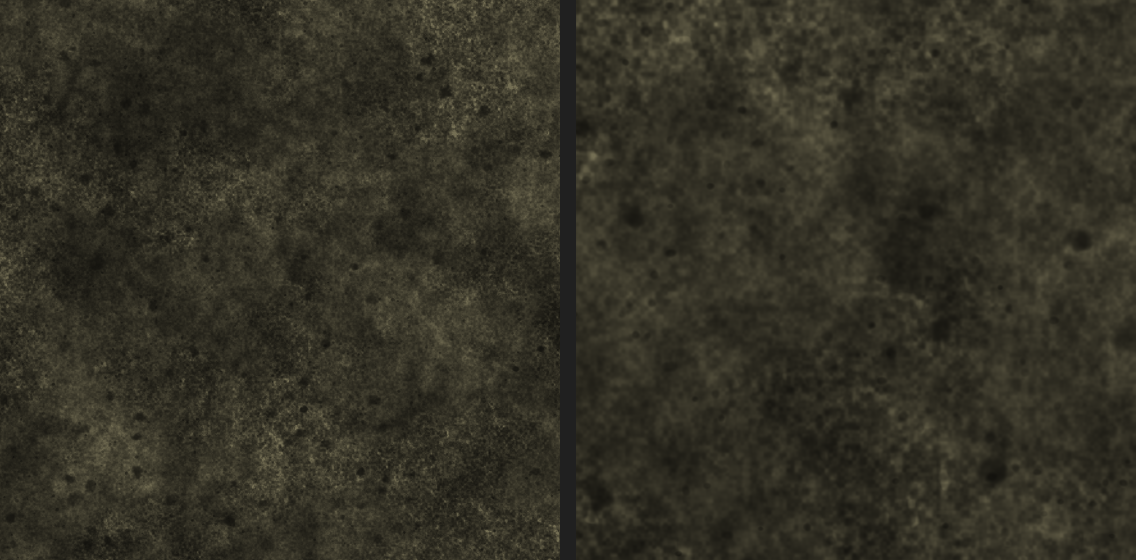
Left: the whole. Right: its middle third, enlarged.
This texture is drawn by a WebGL 1 fragment shader. Its source:

```glsl
precision highp float;
// Dark olive weathered stone with soft stains, fine grain, pale flecks and small pits.

uniform vec2 u_resolution;

#define STONE_COLOR vec3(0.205, 0.195, 0.148)
#define CLOUD_SCALE 5.0
#define CLOUD_DEPTH 0.23
#define MOTTLE_SCALE 38.0
#define MOTTLE_DEPTH 0.19
#define GRAIN_SCALE 230.0
#define GRAIN_DEPTH 0.27
#define FLECK_GAIN 0.42
#define SEAM_DEPTH 0.24
#define PIT_CELLS 21.0
#define PIT_DEPTH 0.72
#define PORE_CELLS 72.0

float hash(vec2 p) {
    vec3 q = fract(vec3(p.xyx) * 0.1031);
    q += dot(q, q.yzx + 33.33);
    return fract((q.x + q.y) * q.z);
}

// Smooth value noise from -1 to 1.
float noise(vec2 p) {
    vec2 cell = floor(p);
    vec2 f = fract(p);
    f = f * f * f * (f * (f * 6.0 - 15.0) + 10.0);
    float low = mix(hash(cell), hash(cell + vec2(1.0, 0.0)), f.x);
    float high = mix(hash(cell + vec2(0.0, 1.0)), hash(cell + 1.0), f.x);
    return mix(low, high, f.y) * 2.0 - 1.0;
}

// Four rotated octaves, each weaker by the given gain.
float fbm(vec2 p, float gain) {
    float sum = 0.0;
    float amplitude = 1.0;
    for (int i = 0; i < 4; i++) {
        sum += amplitude * noise(p);
        p = mat2(1.6, 1.2, -1.2, 1.6) * p + 17.3;
        amplitude *= gain;
    }
    return sum;
}

// Soft, ragged holes scattered over a jittered grid; density varies in patches.
float pits(vec2 uv, float cells, float share, float seed) {
    vec2 p = uv * cells;
    vec2 home = floor(p);
    float ragged = 0.30 * noise(uv * 130.0 + seed) + 0.18 * noise(uv * 260.0 + seed);
    float cover = 0.0;
    for (int y = -1; y <= 1; y++) {
        for (int x = -1; x <= 1; x++) {
            vec2 cell = home + vec2(float(x), float(y));
            vec2 key = cell + seed;
            vec2 center = cell + vec2(hash(key + 11.0), hash(key + 47.0));
            float patchy = share * (1.0 + 0.9 * noise(cell * 0.27 + seed));
            float present = step(hash(key + 83.0), patchy);
            float radius = mix(0.12, 0.25, hash(key + 129.0));
            vec2 offset = p - center;
            offset.y *= mix(0.8, 1.35, hash(key + 171.0));
            float edge = length(offset) / radius + ragged;
            float hole = 1.0 - smoothstep(0.35, 1.35, edge);
            cover = max(cover, present * hole * mix(0.45, 1.0, hash(key + 211.0)));
        }
    }
    return cover;
}

void main() {
    vec2 uv = gl_FragCoord.xy / min(u_resolution.x, u_resolution.y);
    vec2 warp = vec2(fbm(uv * 9.0 + 3.1, 0.6), fbm(uv * 9.0 + 41.7, 0.6));
    vec2 bent = uv + 0.018 * warp;

    // Broad stains, mid-size mottling and faint vertical streaks.
    float cloud = fbm(bent * CLOUD_SCALE + 7.0, 0.62);
    float mottle = fbm(uv * MOTTLE_SCALE + 60.0, 0.72);
    float streak = noise(vec2(uv.x * 34.0, uv.y * 3.0) + 90.0);
    float tone = CLOUD_DEPTH * cloud + MOTTLE_DEPTH * mottle + 0.04 * streak;

    // Fine grain, rougher in some patches than in others.
    float rough = smoothstep(-0.5, 0.7, fbm(bent * 6.0 + 120.0, 0.6));
    float grain = noise(uv * GRAIN_SCALE) + 0.5 * noise(uv * GRAIN_SCALE * 1.9 + 31.0);
    tone += GRAIN_DEPTH * grain * mix(0.65, 1.15, rough);

    // Pale chips gathered in the rough patches.
    float chip = noise(vec2(uv.x + 0.3 * uv.y, uv.y * 0.7) * 120.0 + 200.0);
    chip += 0.5 * noise(uv * 210.0 + 250.0);
    tone += FLECK_GAIN * rough * smoothstep(0.45, 1.15, chip);

    // Broken, mostly level dark seams.
    float ridge = abs(noise(vec2(bent.x * 2.2 - bent.y, bent.y * 5.5) + 300.0));
    float broken = smoothstep(-0.1, 0.7, fbm(uv * 6.0 + 340.0, 0.5));
    tone -= SEAM_DEPTH * broken * (1.0 - smoothstep(0.0, 0.17, ridge));

    // Dark pits and tiny pores.
    float pit = pits(uv, PIT_CELLS, 0.24, 400.0);
    float pore = pits(uv, PORE_CELLS, 0.20, 500.0);
    tone = mix(tone, tone * 0.5, pit) - PIT_DEPTH * pit - 0.42 * pore;

    gl_FragColor = vec4(STONE_COLOR * exp(clamp(tone, -1.0, 0.8)), 1.0);
}
```
